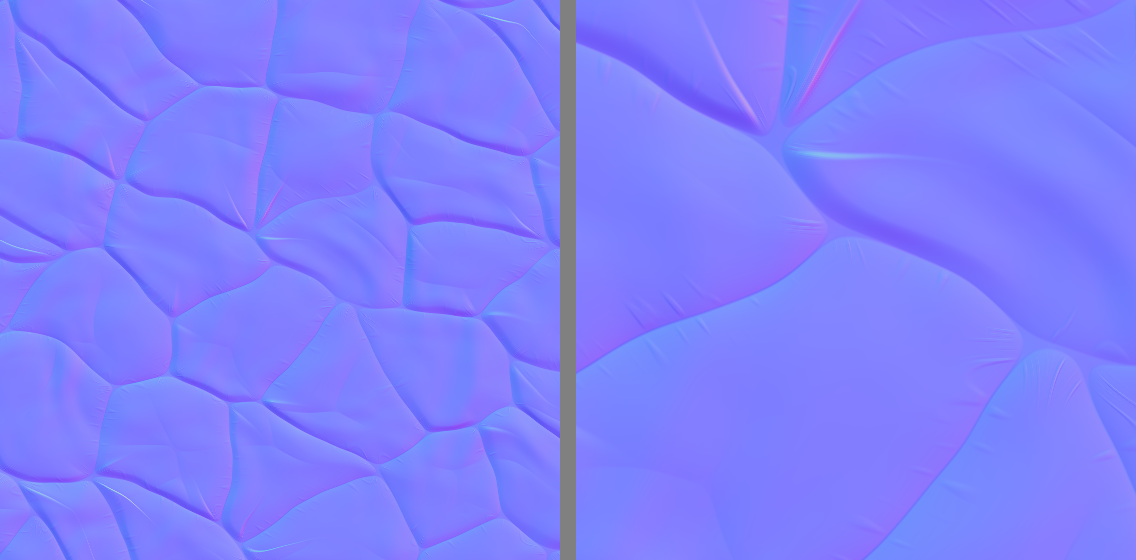
Left, the full canvas; right, a detail of the centre.
Write a WebGL 1 fragment shader that draws this texture map.

```glsl
precision highp float;
// Tangent-space normal map of rounded, overlapping flagstones with chipped edges.

uniform vec2 u_resolution;

#define STONE_GRID mat2(4.4, 0.9, 0.0, 5.5) // canvas to cell space, skewed
#define JITTER 0.86        // irregularity of the stones
#define CORNER_SHARPNESS 38.0
#define BEVEL 0.0014       // height of the narrow rounded rim
#define DOME 0.0022        // height of the broad swelling
#define LEDGE 0.0018       // height of the step on lower-left sides
#define LEDGE_WIDTH 0.075
#define FACETS 0.0013      // height of the faint inner creases
#define SCRATCHES 0.00022
#define ROUGHNESS 0.0034
#define SAMPLE_STEP 0.0016

vec2 hash2(vec2 p) {
  p = vec2(dot(p, vec2(127.1, 311.7)), dot(p, vec2(269.5, 183.3)));
  return fract(sin(p) * 43758.5453);
}

float gradientNoise(vec2 p) {
  vec2 i = floor(p), f = p - i;
  vec2 u = f * f * f * (f * (f * 6.0 - 15.0) + 10.0);
  vec2 o = vec2(0.0, 1.0);
  float a = dot(hash2(i) * 2.0 - 1.0, f);
  float b = dot(hash2(i + o.yx) * 2.0 - 1.0, f - o.yx);
  float c = dot(hash2(i + o.xy) * 2.0 - 1.0, f - o.xy);
  float d = dot(hash2(i + o.yy) * 2.0 - 1.0, f - o.yy);
  return mix(mix(a, b, u.x), mix(c, d, u.x), u.y);
}

struct Stone {
  float edge;    // rounded distance to the border
  vec2 outward;  // blended direction to the border
  vec2 offset;   // position relative to the stone's site
  vec2 id;
};

Stone findStone(vec2 q) {
  vec2 base = floor(q), f = q - base;
  vec2 nearCell = vec2(0.0), nearSite = vec2(0.0);
  float nearest = 9.0;
  for (int y = -1; y <= 1; y++)
    for (int x = -1; x <= 1; x++) {
      vec2 cell = vec2(float(x), float(y));
      vec2 site = cell + 0.5 + JITTER * (hash2(base + cell) - 0.5) - f;
      float d = dot(site, site);
      if (d < nearest) { nearest = d; nearCell = cell; nearSite = site; }
    }
  // Smooth minimum over all bisectors rounds the corners.
  float total = 0.0;
  vec2 outward = vec2(0.0);
  for (int y = -2; y <= 2; y++)
    for (int x = -2; x <= 2; x++) {
      if (x == 0 && y == 0) continue;
      vec2 cell = nearCell + vec2(float(x), float(y));
      vec2 site = cell + 0.5 + JITTER * (hash2(base + cell) - 0.5) - f;
      vec2 dir = normalize(site - nearSite);
      float w = exp(-CORNER_SHARPNESS * dot(0.5 * (site + nearSite), dir));
      total += w;
      outward += w * dir;
    }
  float edge = max(-log(total) / CORNER_SHARPNESS, 0.0);
  return Stone(edge, outward / total, -nearSite, base + nearCell);
}

float stoneHeight(vec2 p) {
  vec2 warp = vec2(gradientNoise(p * 5.0), gradientNoise(p * 5.0 + 31.0));
  vec2 wobble = vec2(gradientNoise(p * 17.0 + 7.0), gradientNoise(p * 17.0 + 53.0));
  vec2 q = STONE_GRID * (p + 0.06 * warp + 0.006 * wobble) + vec2(3.0, 8.0);
  Stone s = findStone(q);
  float e = s.edge;

  // Rim, swelling and a gentle tilt of each stone.
  float wear = 0.9 + 1.1 * gradientNoise(p * 4.0 + 17.0);
  float h = BEVEL * wear * (1.0 - exp(-e / 0.05));
  h += DOME * (1.0 - exp(-e / 0.17));
  vec2 tilt = (hash2(s.id + 5.0) - 0.5) * 0.008;
  h += dot(tilt, s.offset) * smoothstep(0.0, 0.3, e);

  // Shelf where a stone faces the lower left, sinking back into its top.
  vec2 facing = normalize(s.outward * STONE_GRID + 1e-4);
  float shelf = smoothstep(0.25, 0.85, dot(facing, vec2(-0.76, -0.65)));
  shelf *= smoothstep(-0.25, 0.1, gradientNoise(p * 4.0 + 23.0));
  float width = LEDGE_WIDTH * (1.0 + 0.7 * gradientNoise(p * 13.0));
  float sink = max(e - width, 0.0) / 0.13;
  h += LEDGE * shelf * smoothstep(0.0, width, e) * exp(-sink * sink);

  // Short fine scratches running across the border.
  float along = dot(s.offset, vec2(-s.outward.y, s.outward.x));
  float strokes = gradientNoise(vec2(along * 24.0 + e * 5.0, e * 5.0) + s.id * 7.3);
  float band = smoothstep(0.0, 0.03, e) * (1.0 - smoothstep(0.04, 0.14, e));
  h += SCRATCHES * band * smoothstep(0.12, 0.4, strokes);

  // Faint creases of a second, unrelated layer.
  Stone facet = findStone(q * 1.1 + vec2(41.3, 17.6) + 0.4 * warp.yx);
  float visible = smoothstep(-0.15, 0.3, gradientNoise(p * 5.0 + 71.0));
  h += FACETS * visible * (1.0 - exp(-facet.edge / 0.11)) * smoothstep(0.0, 0.2, e);

  // Uneven hewn surface.
  h += ROUGHNESS * gradientNoise(p * 7.0 + 3.0 * warp);
  h += ROUGHNESS * 0.25 * gradientNoise(p * vec2(13.0, 18.0) + 2.0 * warp.yx);
  return h;
}

void main() {
  vec2 p = gl_FragCoord.xy / u_resolution;
  float h = stoneHeight(p);
  float right = stoneHeight(p + vec2(SAMPLE_STEP, 0.0));
  float up = stoneHeight(p + vec2(0.0, SAMPLE_STEP));
  vec2 slope = vec2(right - h, up - h) / SAMPLE_STEP;
  vec3 normal = normalize(vec3(-slope, 1.0));
  gl_FragColor = vec4(normal * 0.5 + 0.5, 1.0);
}
```
